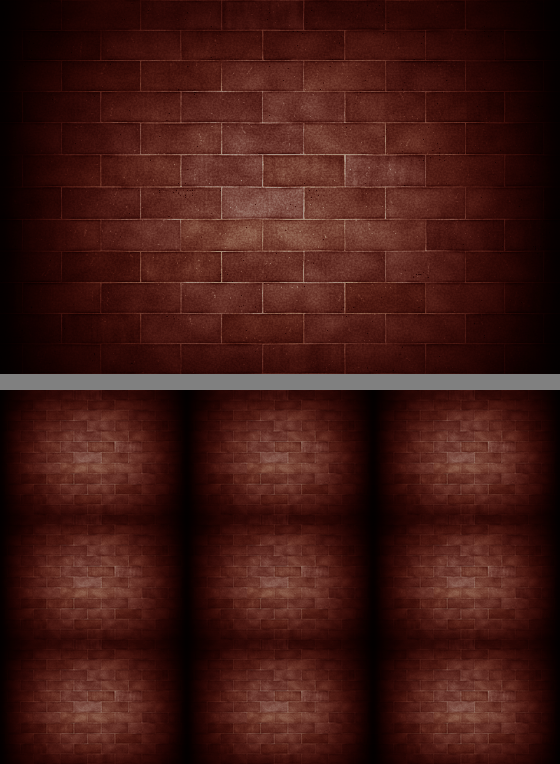
Top: one tile. Bottom: repeated 3 by 3.
This texture is drawn by a WebGL 2 fragment shader. Its source:

```glsl
#version 300 es
precision highp float;

uniform vec2 u_resolution;
out vec4 fragColor;

float hash(vec2 p) {
  return fract(sin(dot(p, vec2(127.1, 311.7))) * 43758.5);
}

vec2 hash2(vec2 p) {
  return vec2(hash(p), hash(p + vec2(53.0, 17.0)));
}

float cornerSlope(vec2 cell, vec2 offset, vec2 f, vec2 period) {
  float angle = 6.2832 * hash(mod(cell + offset, period) + 3.0);
  return dot(vec2(cos(angle), sin(angle)), f - offset);
}

// Gradient noise that wraps after `cells` over the unit square
float noise(vec2 uv, vec2 cells) {
  vec2 p = uv * cells, i = floor(p), f = p - i;
  vec2 w = f * f * f * (f * (f * 6.0 - 15.0) + 10.0);
  float low = mix(cornerSlope(i, vec2(0, 0), f, cells), cornerSlope(i, vec2(1, 0), f, cells), w.x);
  float high = mix(cornerSlope(i, vec2(0, 1), f, cells), cornerSlope(i, vec2(1, 1), f, cells), w.x);
  return 1.4 * mix(low, high, w.y);
}

float fbm(vec2 uv, vec2 cells) {
  float sum = 0.0, amplitude = 0.55;
  for (int k = 0; k < 4; k++) {
    sum += amplitude * noise(uv, cells);
    cells *= 2.0;
    amplitude *= 0.55;
  }
  return sum;
}

float roundedBox(vec2 p, vec2 halfSize, float radius) {
  vec2 q = abs(p) - halfSize + radius;
  return length(max(q, 0.0)) + min(max(q.x, q.y), 0.0) - radius;
}

float segment(vec2 p, vec2 a, vec2 ab) {
  return length(p - a - ab * clamp(dot(p - a, ab) / dot(ab, ab), 0.0, 1.0));
}

// Sparse dots, one possible per cell of a wrapping grid
float specks(vec2 uv, vec2 cells, float share, float salt, float pixel) {
  vec2 cell = floor(uv * cells);
  vec2 id = mod(cell, cells) + salt;
  vec2 center = 0.35 + 0.3 * hash2(id);
  float radius = 0.06 + 0.16 * hash(id + 31.0);
  float dist = length(uv * cells - cell - center);
  float dotMask = 1.0 - smoothstep(radius - 0.05, radius + 0.5 * pixel * cells.y, dist);
  return dotMask * step(hash(id + 71.0), share);
}

// Edge-darkened light that meets itself across the borders
float vignette(vec2 uv) {
  vec2 s = sin(3.14159 * (uv + vec2(0.0, 0.03)));
  vec2 glow = pow(s * s + 0.002, vec2(0.43));
  return (-0.01 + 0.5 * glow.x) * (0.38 + 0.62 * glow.y);
}

vec3 clayRamp(float tone) {
  return vec3(tone, 1.4 * pow(tone, 2.2), 1.3 * pow(tone, 2.4));
}

void main() {
  vec2 uv = gl_FragCoord.xy / u_resolution;
  float pixel = 1.0 / u_resolution.y;
  vec2 grid = vec2(7, 12);
  vec2 size = vec2(u_resolution.x / u_resolution.y, 1.0) / grid;

  // Running bond, bricks slightly larger toward the middle
  vec2 wobble = 0.0008 * vec2(noise(uv, vec2(8, 24)), noise(uv + 0.37, vec2(14, 12)));
  vec2 g = uv * grid + vec2(0.032, 0.067) * sin(6.28319 * uv) + wobble / size;
  g.x -= 0.29 + 0.5 * mod(floor(g.y), 2.0);
  vec2 id = mod(floor(g), grid);
  vec2 local = (fract(g) - 0.5) * size;
  vec2 seed = hash2(id + 11.0);
  vec2 brickUv = uv + seed;
  float joint = 0.0011 + 0.0007 * hash(id + 5.0);
  float d = roundedBox(local, 0.5 * size - joint, 0.002);

  // Clay: brick tone, stains, vertical streaks, grain
  float grain = noise(uv, vec2(240, 160)) + 0.9 * noise(uv + 0.13, vec2(390, 260));
  float stain = fbm(brickUv, vec2(16, 14));
  float streak = noise(brickUv, vec2(75, 7)) + 0.5 * noise(brickUv, vec2(150, 9));
  float clay = 0.9 + 0.2 * seed.x + 0.26 * stain + 0.12 * grain;
  clay += 0.16 * streak * smoothstep(0.65, 1.0, seed.y);

  // Sooty patches along the horizontal edges
  float edge = 0.5 * size.y - joint - abs(local.y);
  float soot = smoothstep(-0.2, 0.3, fbm(uv + 0.21, vec2(12, 24)));
  clay *= 1.0 - 0.6 * soot * exp(-max(edge, 0.0) / 0.0025);
  clay *= 1.0 - 0.15 * exp(min(d, 0.0) / 0.005);

  // Pale scratches and drips
  for (int k = 0; k < 3; k++) {
    vec2 r = hash2(id + 23.0 * float(k + 1));
    vec2 q = hash2(id.yx + 37.0 * float(k + 1));
    vec2 run = vec2(0.03 * (q.x - 0.5), 0.008 + 0.028 * q.y);
    float dist = segment(local, (r - 0.5) * size * vec2(0.9, 0.7), run);
    float mark = 1.0 - smoothstep(0.0002, 0.0008 + pixel, dist);
    clay += 0.18 * mark * step(0.65, hash(id + r)) * (0.7 + grain);
  }

  // Chips and pits
  float pitZone = smoothstep(0.35, 0.6, fbm(uv + 0.63, vec2(9, 12)));
  clay += 0.35 * specks(uv, vec2(210, 140), 0.02, 7.0, pixel);
  clay *= 1.0 - 0.55 * specks(uv, vec2(240, 160), 0.008 + 0.3 * pitZone, 41.0, pixel);

  // Pale mortar, worn away in places
  float wear = fbm(uv + 0.48, vec2(18, 24));
  float bed = step(edge, 0.0);
  float mortar = mix(1.42, 1.46, bed) + 0.6 * wear + 0.15 * grain;
  float surface = mix(clay, mortar, smoothstep(-0.6 * pixel, 0.6 * pixel, d));

  vec3 color = clayRamp(clamp(vignette(uv) * surface, 0.0, 0.66));
  color.gb *= mix(vec2(1.02, 1.1), vec2(0.97, 0.92), hash(id + 91.0));
  fragColor = vec4(color, 1.0);
}
```
